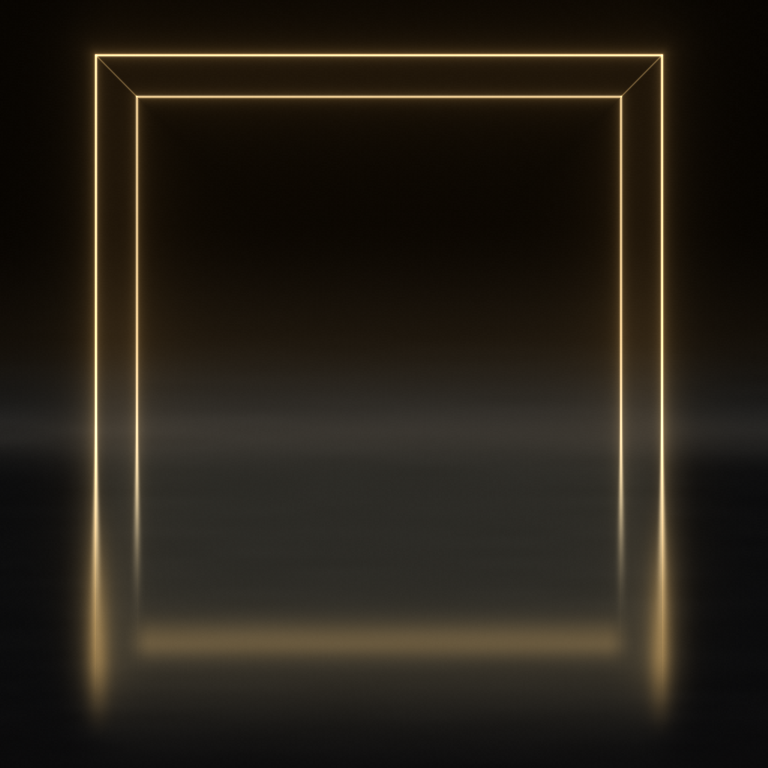
Reproduce this background procedurally as a Shadertoy shader.

```glsl
float hash(vec2 p) {
    return fract(sin(dot(p, vec2(127.1, 311.7))) * 43758.5453);
}

float noise(vec2 p) {
    vec2 i = floor(p), f = fract(p);
    f = f * f * (3.0 - 2.0 * f);
    return mix(mix(hash(i), hash(i + vec2(1, 0)), f.x),
               mix(hash(i + vec2(0, 1)), hash(i + vec2(1, 1)), f.x), f.y);
}

float bell(float x, float width) {
    return exp(-x * x / (width * width));
}

// Signed distance to an arch without a lower edge
float archDistance(vec2 p, vec2 corner) {
    vec2 d = p - corner;
    return length(max(d, 0.0)) + min(max(d.x, d.y), 0.0);
}

float segmentDistance(vec2 p, vec2 a, vec2 b) {
    vec2 ab = b - a;
    return length(p - a - ab * clamp(dot(p - a, ab) / dot(ab, ab), 0.0, 1.0));
}

// Wall, misty horizon and floor
vec3 backdrop(vec2 p) {
    float inside = 1.0 - smoothstep(0.33, 0.42, p.x);
    vec3 wall = mix(vec3(0.13, 0.10, 0.06), vec3(0.045, 0.028, 0.008),
                    smoothstep(0.50, 0.72, p.y));
    wall *= mix(0.65, 1.0, inside);
    vec3 mist = mix(vec3(0.10, 0.10, 0.098), vec3(0.175, 0.165, 0.148), inside);
    vec3 color = mix(mist, wall, smoothstep(0.45, 0.57, p.y));

    vec3 ground = mix(vec3(0.045, 0.046, 0.049), vec3(0.172, 0.167, 0.148), inside);
    ground = mix(vec3(0.045, 0.043, 0.046), ground, smoothstep(-0.03, 0.19, p.y));
    color = mix(ground, color, smoothstep(0.37, 0.45, p.y));
    return color + vec3(0.050, 0.045, 0.039) * bell(p.y - 0.435, 0.032);
}

// Tube light that softens as it descends into the floor
vec3 tubeLight(float d, float y, float fadeLow, float fadeHigh) {
    float blur = smoothstep(0.46, 0.16, y);
    float visible = smoothstep(fadeLow, fadeHigh, y);
    float core = bell(d, mix(0.0017, 0.0065, blur)) * mix(0.85, 0.17, blur);
    float halo = exp(-d / 0.006) * mix(0.23, 0.16, blur);
    return visible * (core * vec3(1.0, 0.91, 0.73) + halo * vec3(1.0, 0.79, 0.46));
}

void mainImage(out vec4 fragColor, in vec2 fragCoord) {
    vec2 uv = fragCoord / iResolution.xy;
    vec2 p = vec2(abs(uv.x - 0.4935), uv.y);
    vec2 outerCorner = vec2(0.3685, 0.928);
    vec2 innerCorner = vec2(0.3152, 0.874);
    float outer = archDistance(p, outerCorner);
    float inner = archDistance(p, innerCorner);
    vec3 color = backdrop(p);

    // Warm bounce light around and within the frame
    float lit = smoothstep(0.05, 0.28, p.y);
    float upper = smoothstep(0.35, 0.60, p.y);
    float band = smoothstep(-0.006, 0.006, inner) * smoothstep(0.006, -0.006, outer);
    color += vec3(0.075, 0.054, 0.026) * band * lit * mix(0.35, 1.0, upper);
    color += vec3(0.10, 0.073, 0.034) * exp(-max(outer, 0.0) / 0.035)
           * step(0.0, outer) * lit;
    color += vec3(0.075, 0.054, 0.024) * exp(-max(-inner, 0.0) / 0.045)
           * step(inner, 0.0) * mix(0.25, 1.0, upper) * lit;

    // Frame edges and mitred corners
    color += tubeLight(abs(outer), p.y, 0.07, 0.32);
    color += tubeLight(abs(inner), p.y, 0.15, 0.40) * 0.82;
    float mitre = segmentDistance(p, innerCorner, outerCorner);
    color += vec3(0.30, 0.25, 0.16) * bell(mitre, 0.0011);

    // Glowing feet of the outer posts
    float foot = smoothstep(0.03, 0.15, p.y) * smoothstep(0.38, 0.14, p.y);
    float postOffset = p.x - 0.366;
    color += foot * (vec3(0.27, 0.205, 0.105) * bell(postOffset, 0.015)
                   + vec3(0.11, 0.086, 0.046) * bell(postOffset, 0.036));

    // Reflected crossbar on the floor
    float barSpan = smoothstep(0.335, 0.295, p.x);
    float barWidth = p.y > 0.163 ? 0.028 : 0.021;
    color += vec3(0.19, 0.145, 0.075) * barSpan * bell(p.y - 0.163, barWidth);
    color += vec3(0.055, 0.043, 0.024) * bell(p.y - 0.14, 0.07)
           * smoothstep(0.40, 0.30, p.x);

    // Brushed haze and fine grain
    float haze = noise(uv * vec2(9.0, 75.0)) - 0.5;
    float grain = hash(floor(uv * 512.0)) - 0.5;
    color += haze * 0.009 * smoothstep(0.65, 0.45, p.y) + grain * 0.007;
    fragColor = vec4(clamp(color, 0.0, 1.0), 1.0);
}
```
